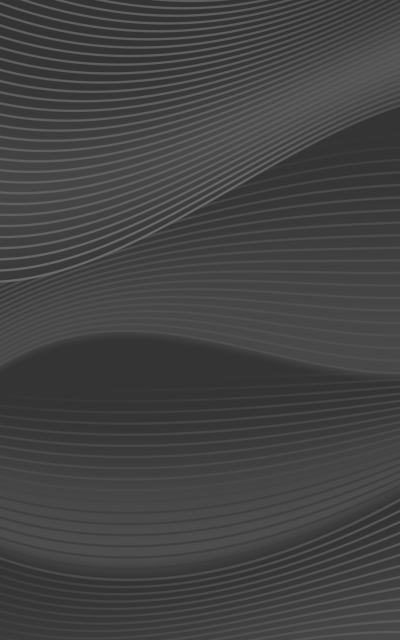
Give the GLSL for this background, as a Shadertoy shader.

```glsl
#define LINE_WIDTH 0.0036
#define DARK 0.203
#define TOP_LINES 29.0
#define UPPER_LINES 20.0
#define LOWER_LINES 18.0
#define BOTTOM_LINES 14.0

// Cubic through four depths at x = 0, 1/3, 2/3 and 1
float curve(float x, vec4 d) {
    float a = 3.0 * x, b = a - 1.0, c = a - 2.0, e = a - 3.0;
    return dot(d, vec4(-b * c * e / 6.0, a * c * e / 2.0,
                       -a * b * e / 2.0, a * b * c / 6.0));
}

// Smooth strokes at the whole values of a phase, starting at zero
float strokes(float phase) {
    float slope = length(vec2(dFdx(phase), dFdy(phase))) * iResolution.y;
    float dist = abs(fract(phase + 0.5) - 0.5) / max(slope, 1e-4);
    float aa = 0.75 / iResolution.y;
    float ink = 1.0 - smoothstep(-aa, aa, dist - 0.5 * LINE_WIDTH);
    return ink * step(-0.5, phase);
}

// Falls from one to zero between two limits
float fall(float from, float to, float v) {
    return 1.0 - smoothstep(from, to, v);
}

void mainImage(out vec4 fragColor, in vec2 fragCoord) {
    vec2 uv = fragCoord / iResolution.xy;
    float x = uv.x;
    float depth = 1.0 - uv.y;
    float aa = 0.75 / iResolution.y;

    // Lower edge of each sheet
    float topEdge = curve(x, vec4(0.440, 0.378, 0.263, 0.165));
    float upperEdge = curve(x, vec4(0.570, 0.517, 0.551, 0.583));
    float lowerEdge = curve(x, vec4(0.872, 0.906, 0.871, 0.781));

    // Far curve that the lines of each sheet blend towards
    float topFar = curve(x, vec4(-0.065, -0.005, -0.010, -0.091));
    float upperFar = curve(x, vec4(0.404, 0.316, 0.234, 0.191));
    float lowerFar = curve(x, vec4(0.586, 0.592, 0.588, 0.582));
    float bottomFar = curve(x, vec4(1.065, 1.062, 1.030, 1.022));

    // Bottom sheet: lines brighten to the right
    float t = (lowerEdge - depth) / (lowerEdge - bottomFar);
    float tone = DARK + 0.085 * smoothstep(0.0, 1.0, t) * mix(0.45, 1.0, x);
    tone = mix(tone, mix(0.25, 0.37, x), 0.85 * strokes(t * BOTTOM_LINES));

    // Lower sheet: soft lower edge, dark lines within its glow
    t = (lowerEdge - depth) / (lowerEdge - lowerFar);
    float fill = DARK + 0.098 * fall(0.15, 0.9, t);
    tone = mix(tone, fill, smoothstep(-0.004, 0.036, lowerEdge - depth));
    float lit = max(smoothstep(0.3, 0.5, t), fall(0.02, 0.05, t));
    float ink = strokes(t * LOWER_LINES) * fall(0.6, 0.95, t - 0.2 * x);
    tone = mix(tone, mix(0.235, 0.305, lit), 0.75 * ink);

    // Upper sheet: fades into the shade beneath it
    t = (upperEdge - depth) / (upperEdge - upperFar);
    fill = DARK + 0.078 * fall(0.1, 0.95, t);
    tone = mix(tone, fill, smoothstep(-0.018, 0.006, upperEdge - depth));
    ink = strokes(t * UPPER_LINES) * fall(0.7, 1.0, t);
    tone = mix(tone, 0.318, 0.8 * ink);

    // Top sheet: crisp edge and a glow along the fold
    t = (topEdge - depth) / (topEdge - topFar);
    float fold = (t - 0.28) / 0.25;
    fill = DARK + mix(0.07, 0.125, smoothstep(0.2, 1.0, x)) * exp(-fold * fold);
    tone = mix(tone, fill, smoothstep(-aa, aa, topEdge - depth));
    float strength = mix(1.0, 0.45, smoothstep(0.5, 1.0, x));
    float lineTone = 0.375 + 0.04 * fall(0.0, 0.2, t);
    tone = mix(tone, lineTone, strength * strokes(t * TOP_LINES));

    fragColor = vec4(vec3(tone), 1.0);
}
```
